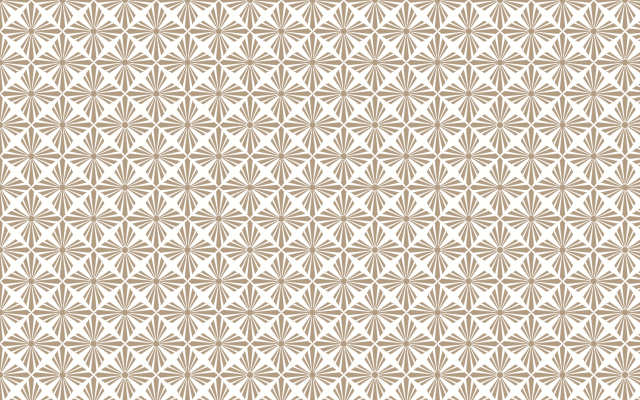
A Shadertoy shader for this pattern:

```glsl
#define ROWS 12.8            // lattice steps down the canvas height
#define LEAVES 3             // leaves from an axis towards the diagonal
#define LEAF_STEP 0.295      // slope between neighbouring leaves
#define LEAF_WIDTH 0.1       // half width per unit of length
#define LEAF_BEND 0.12       // outward curl of the side leaves
#define HUB_RADIUS 0.1
#define TIP_GAP 0.03         // inset of the diamond at its corners
#define SIDE_GAP 0.2         // extra inset towards the middle of its sides
#define TAN_INK vec3(0.70, 0.615, 0.515)
#define PAPER vec3(1.0, 1.0, 0.995)

// Fold the staggered lattice into one eighth of a diamond: 0 <= y <= x, x + y <= 1
vec2 foldDiamond(vec2 p) {
    vec2 q = abs(mod(p + 1.0, 2.0) - 1.0);
    if (q.x + q.y > 1.0) q = 1.0 - q;
    return q.x > q.y ? q : q.yx;
}

// Distance to a wedge that widens along the x axis and leans by slope
float leafDistance(vec2 q, float slope) {
    float centre = slope * q.x * (1.0 + LEAF_BEND * (q.x - 0.5));
    float across = abs(q.y - centre) - LEAF_WIDTH * q.x;
    return across * inversesqrt(1.0 + slope * slope);
}

float motifDistance(vec2 q) {
    float fan = 1e3;
    for (int i = 0; i < LEAVES; i++) {
        fan = min(fan, leafDistance(q, LEAF_STEP * float(i)));
    }

    // Trim the fan along the sides of the diamond
    float lean = q.y / max(q.x, 1e-4);
    float side = (q.x + q.y - 1.0 + TIP_GAP + SIDE_GAP * lean) * 0.7071;
    return min(max(fan, side), length(q) - HUB_RADIUS);
}

void mainImage(out vec4 fragColor, in vec2 fragCoord) {
    // Lattice units, with a motif centred on the top left corner
    float pixel = ROWS / iResolution.y;
    vec2 p = vec2(fragCoord.x, iResolution.y - fragCoord.y) * pixel;

    float d = motifDistance(foldDiamond(p));
    float ink = smoothstep(0.75, -0.75, d / pixel);
    fragColor = vec4(mix(PAPER, TAN_INK, ink), 1.0);
}
```
